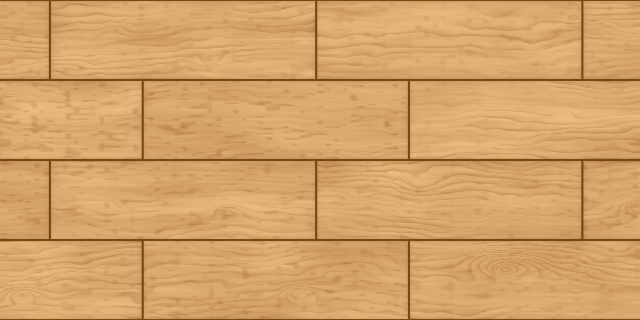
Reproduce this texture procedurally as a Shadertoy shader.

```glsl
// Honey-coloured wooden planks in four staggered rows with thin dark joints.

const vec2 PLANK_SIZE = vec2(0.832, 0.25);   // in canvas heights
const float EVEN_SHIFT = 0.156;              // first joint of even rows
const float ODD_SHIFT = 0.446;               // first joint of odd rows
const float JOINT_HALF_WIDTH = 0.0031;

const vec3 WOOD_DARK = vec3(0.70, 0.49, 0.27);
const vec3 WOOD_LIGHT = vec3(0.91, 0.725, 0.495);
const vec3 JOINT_COLOR = vec3(0.44, 0.27, 0.06);

float hash(vec2 p) {
    return fract(sin(dot(p, vec2(127.1, 311.7))) * 43758.5453);
}

float noise(vec2 p) {
    vec2 i = floor(p), f = fract(p);
    f = f * f * (3.0 - 2.0 * f);
    float low = mix(hash(i), hash(i + vec2(1.0, 0.0)), f.x);
    float high = mix(hash(i + vec2(0.0, 1.0)), hash(i + vec2(1.0, 1.0)), f.x);
    return mix(low, high, f.y);
}

float fbm(vec2 p) {
    float sum = 0.0, amplitude = 0.53;
    for (int i = 0; i < 4; i++) {
        sum += amplitude * noise(p);
        p = p * 2.03 + 7.3;
        amplitude *= 0.5;
    }
    return sum;
}

// Height field of a few soft bumps; its contours bend the grain into knots.
float knots(vec2 local, vec2 id) {
    float height = 0.0;
    for (int i = 0; i < 3; i++) {
        vec2 seed = id * 3.7 + float(i) * 11.3;
        vec2 center = vec2(hash(seed), mix(0.2, 0.8, hash(seed + 5.1))) * PLANK_SIZE;
        vec2 radius = mix(vec2(0.03, 0.014), vec2(0.09, 0.04), hash(seed + 9.2));
        vec2 d = (local - center) / radius;
        height += mix(-2.5, 3.5, hash(seed + 2.6)) * exp(-dot(d, d));
    }
    return height;
}

// Dark growth line at the end of each unit of the field.
float growthLine(float field) {
    float f = fract(field);
    return f * f * f * (1.0 - smoothstep(0.86, 1.0, f));
}

// Brightness of the wood: 0 is dark, 1 is light.
float woodTone(vec2 local, vec2 id) {
    vec2 q = local + 9.0 * vec2(hash(id + 1.7), hash(id + 4.3));
    float boldness = hash(id + 6.1);
    float warp = fbm(q * vec2(3.5, 8.0));
    float field = mix(32.0, 50.0, hash(id + 8.8)) * q.y + 5.0 * warp + knots(local, id);

    // Growth lines fade in and out along the plank
    float patchiness = smoothstep(0.3, 0.7, noise(q * vec2(4.0, 15.0) + 3.0));
    float lines = growthLine(field) * mix(0.25, 1.0, patchiness);
    float bands = noise(vec2(field * 0.45, q.x * 1.5)) - 0.5;

    // Streaks, fine fibres and short pores
    float streaks = fbm(q * vec2(3.0, 26.0) + warp) - 0.5;
    float fibres = noise(vec2(q.x * 9.0, q.y * 100.0 + field)) - 0.5;
    float pores = smoothstep(0.62, 0.95, noise(vec2(q.x * 38.0, q.y * 115.0 + warp * 6.0)));
    float clouds = fbm(q * vec2(5.0, 7.0) + 20.0) - 0.5;

    float tone = 0.80 + 0.10 * (hash(id + 3.2) - 0.5);
    tone += 0.45 * streaks + 0.22 * bands + 0.20 * fibres + 0.35 * clouds;
    tone -= mix(0.25, 0.70, boldness) * lines;
    return tone - mix(0.35, 0.12, boldness) * pores;
}

void mainImage(out vec4 fragColor, in vec2 fragCoord) {
    vec2 p = fragCoord / iResolution.y;
    float pixel = 1.0 / iResolution.y;

    // Plank index and position inside the plank, rows counted from the top
    float row = floor((1.0 - p.y) / PLANK_SIZE.y);
    float shift = mix(EVEN_SHIFT, ODD_SHIFT, mod(row, 2.0));
    vec2 cell = vec2(p.x - shift, 1.0 - p.y) / PLANK_SIZE;
    vec2 id = floor(cell);
    vec2 local = fract(cell) * PLANK_SIZE;

    // Wood, slightly darker at the plank edges
    vec2 edge = min(local, PLANK_SIZE - local);
    float edgeDist = min(edge.x, edge.y);
    float tone = woodTone(local, id) - 0.35 * exp(-edgeDist * 130.0);
    vec3 color = mix(WOOD_DARK, WOOD_LIGHT, clamp(tone, -0.35, 1.08));

    // Joints
    float joint = 1.0 - smoothstep(-0.7 * pixel, 0.7 * pixel, edgeDist - JOINT_HALF_WIDTH);
    fragColor = vec4(mix(color, JOINT_COLOR, joint), 1.0);
}
```
